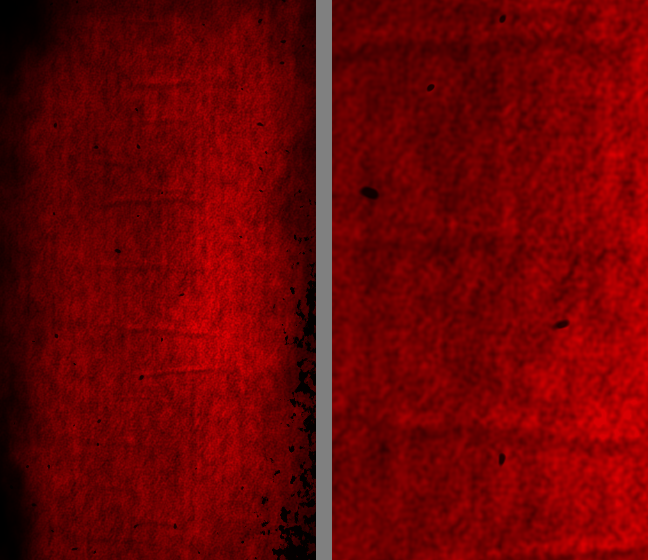
Left, the full canvas; right, a detail of the centre.
A Shadertoy shader for this texture:

```glsl
// Weathered crimson wall: mottled red paint, faint creases, black worn edges.

const vec3 CRIMSON = vec3(1.0, 0.002, 0.012);

vec2 hash2(vec2 p) {
    vec3 q = fract(p.xyx * vec3(0.1031, 0.1030, 0.0973));
    q += dot(q, q.yzx + 33.33);
    return fract((q.xx + q.yz) * q.zy);
}

float gradientNoise(vec2 p) {
    vec2 i = floor(p), f = fract(p);
    vec2 w = f * f * f * (f * (f * 6.0 - 15.0) + 10.0);
    vec2 e = vec2(0.0, 1.0);
    float a = dot(hash2(i) * 2.0 - 1.0, f);
    float b = dot(hash2(i + e.yx) * 2.0 - 1.0, f - e.yx);
    float c = dot(hash2(i + e.xy) * 2.0 - 1.0, f - e.xy);
    float d = dot(hash2(i + e.yy) * 2.0 - 1.0, f - e.yy);
    return mix(mix(a, b, w.x), mix(c, d, w.x), w.y);
}

float fbm(vec2 p) {
    float sum = 0.0, amplitude = 0.6;
    for (int i = 0; i < 4; i++) {
        sum += amplitude * gradientNoise(p);
        p = mat2(0.96, 0.28, -0.28, 0.96) * p * 2.03 + 17.3;
        amplitude *= 0.55;
    }
    return sum;
}

vec2 rotate(vec2 p, float angle) {
    float c = cos(angle), s = sin(angle);
    return vec2(c * p.x - s * p.y, s * p.x + c * p.y);
}

float glow(vec2 p, vec2 centre, vec2 size) {
    vec2 d = (p - centre) / size;
    return exp(-dot(d, d));
}

// Broad light: bright band right of the middle, dim sides and corners.
float lighting(vec2 uv, float wobble) {
    float tone = 0.40 + 0.15 * glow(uv, vec2(0.71, 0.52), vec2(0.20, 0.55));
    tone += 0.11 * glow(uv, vec2(0.68, 0.44), vec2(0.20, 0.17));
    tone += 0.05 * glow(uv, vec2(0.25, 0.36), vec2(0.20, 0.20));
    tone -= 0.07 * glow(uv, vec2(0.35, 0.68), vec2(0.20, 0.20));
    float x = uv.x + wobble;
    tone *= mix(0.25, 1.0, smoothstep(-0.06, 0.25, x));
    tone *= mix(0.45, 1.0, smoothstep(1.04, 0.80, x));
    tone *= mix(0.55, 1.0, smoothstep(1.03, 0.86, uv.y + wobble));
    tone *= mix(0.85, 1.0, smoothstep(-0.02, 0.12, uv.y));
    tone *= smoothstep(0.04, 0.36, length((uv - vec2(0.0, 1.0)) * vec2(1.0, 1.5)) + wobble);
    tone *= smoothstep(0.0, 0.27, length((uv - vec2(0.0, 0.07)) * vec2(1.5, 0.9)) + wobble);
    return tone;
}

// Scattered, nearly level folds: a light crest above a dark groove.
float creases(vec2 p, float height) {
    const int COUNT = 17;
    float sum = 0.0;
    for (int i = 0; i < COUNT; i++) {
        float id = float(i);
        vec2 r = hash2(vec2(id, 7.0)), s = hash2(vec2(id, 23.0));
        vec2 centre = vec2(0.32 + 0.24 * r.x, height * (id + r.y) / float(COUNT));
        vec2 d = p - centre;
        float bend = (s.x - 0.6) * 0.18 * d.x - 0.25 * d.x * d.x;
        float y = d.y - bend - 0.022 * gradientNoise(vec2(p.x * 8.0, id * 3.7));
        float width = mix(0.005, 0.010, s.y);
        float reach = mix(0.09, 0.21, r.y);
        float fade = smoothstep(reach, reach * 0.4, abs(d.x));
        float crest = exp(-pow((y - width) / width, 2.0));
        float groove = exp(-pow((y + width) / width, 2.0));
        sum += fade * mix(0.4, 1.0, s.x) * (0.7 * crest - groove);
    }
    return sum;
}

// Flaked paint along the lower right side and the bottom right corner.
float chips(vec2 p, vec2 uv) {
    float side = smoothstep(0.80, 1.02, uv.x) * smoothstep(0.76, 0.45, uv.y);
    float corner = smoothstep(0.42, 0.05, length((uv - vec2(1.0, 0.0)) * vec2(1.0, 1.8)));
    float wear = max(side, corner);
    float flakes = fbm(p * vec2(34.0, 27.0)) + 0.5 * fbm(p * 9.0 + 4.0);
    return smoothstep(0.0, 0.12, flakes + 0.52 * wear - 0.42) * smoothstep(0.02, 0.2, wear);
}

// Rare small dark pits, at most one per cell.
float pits(vec2 p, float cells) {
    vec2 g = p * cells, id = floor(g);
    vec2 r = hash2(id + 51.0), s = hash2(id + 90.0);
    vec2 d = rotate(fract(g) - mix(vec2(0.3), vec2(0.7), r), s.y * 3.0) * vec2(1.0, 1.7);
    float radius = mix(0.07, 0.20, r.y);
    float dist = length(d) + 0.12 * gradientNoise(g * 5.0);
    return step(s.x, 0.10) * smoothstep(radius, radius * 0.4, dist);
}

void mainImage(out vec4 fragColor, in vec2 fragCoord) {
    vec2 uv = fragCoord / iResolution.xy;
    vec2 p = fragCoord / iResolution.x;
    float height = iResolution.y / iResolution.x;

    float tone = lighting(uv, 0.14 * fbm(p * vec2(9.0, 5.0)));

    // Stains, vertical streaks, slanted fibres and fine grain.
    float texture1 = 0.45 * fbm(p * vec2(5.0, 3.5) + 11.0);
    texture1 += 0.55 * fbm(p * vec2(28.0, 18.0));
    texture1 += 0.22 * gradientNoise(p * vec2(55.0, 4.0) + 3.0);
    vec2 fibre = rotate(p, 0.55);
    texture1 += 0.30 * gradientNoise(fibre * vec2(110.0, 32.0));
    texture1 += 0.40 * gradientNoise(p * 138.0);
    tone *= max(0.0, 1.0 + texture1);

    tone *= 1.0 + 0.24 * creases(p, height);
    tone *= 1.0 - 0.75 * pits(p, 15.0);
    tone *= 1.0 - 0.93 * chips(p, uv);

    fragColor = vec4(CRIMSON * clamp(tone, 0.0, 0.85), 1.0);
}
```
